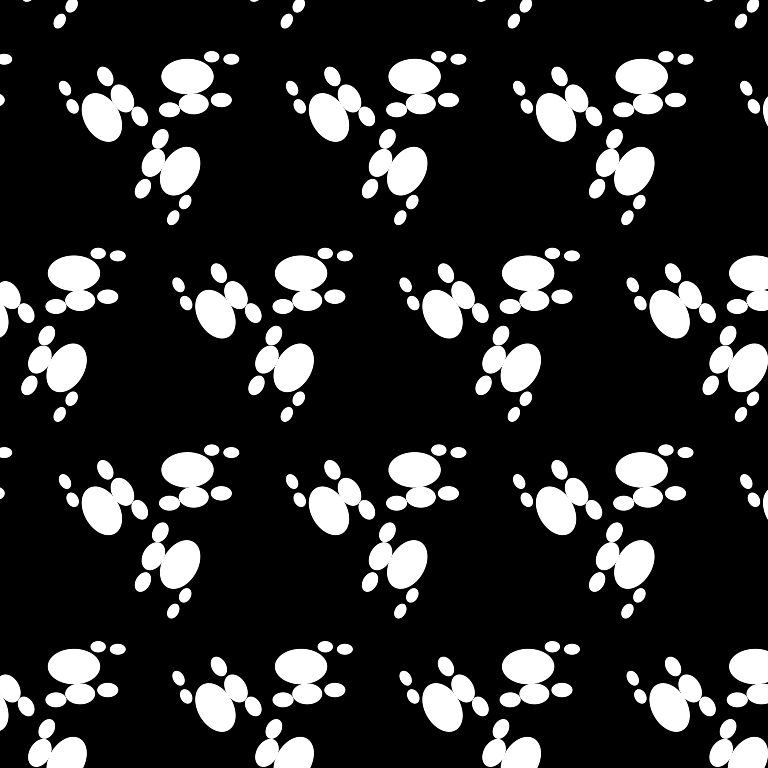
Write a Shadertoy shader that draws this pattern.

```glsl
// White ellipse clusters on black, set on a triangular lattice.
// Each lattice point carries one six-ellipse cluster turned three times
// by 120 degrees; the nearest lattice point is found by folding the plane.

const float CELL_SIDE = 0.2957;              // lattice spacing, in canvas heights
const vec2 LATTICE_ORIGIN = vec2(0.2038, 0.8415);
const vec3 GROUND_COLOR = vec3(0.0);
const vec3 BLOB_COLOR = vec3(1.0);
const int TURNS = 3;
const float TURN_ANGLE = 2.0943951;
const int BLOB_COUNT = 6;

// Centre (xy) and radii (zw) of each ellipse, in lattice spacings
const vec4 BLOBS[BLOB_COUNT] = vec4[BLOB_COUNT](
    vec4(0.1365, 0.1990, 0.1154, 0.0782),
    vec4(0.1638, 0.0788, 0.0661, 0.0462),
    vec4(0.0572, 0.0524, 0.0465, 0.0330),
    vec4(0.2853, 0.0956, 0.0465, 0.0318),
    vec4(0.2431, 0.2862, 0.0339, 0.0251),
    vec4(0.3294, 0.2752, 0.0352, 0.0242)
);

// Offset from the nearest point of a unit triangular lattice
vec2 foldToLattice(vec2 p) {
    vec2 period = vec2(1.0, sqrt(3.0));
    vec2 a = p - period * round(p / period);
    vec2 q = p - 0.5 * period;
    vec2 b = q - period * round(q / period);
    return dot(a, a) < dot(b, b) ? a : b;
}

// Approximate signed distance to an axis-aligned ellipse
float ellipseDistance(vec2 p, vec2 radii) {
    float k = length(p / radii);
    float slope = length(p / (radii * radii));
    return k * (k - 1.0) / max(slope, 1e-4);
}

float clusterDistance(vec2 p) {
    float d = 1.0;
    for (int i = 0; i < BLOB_COUNT; i++) {
        d = min(d, ellipseDistance(p - BLOBS[i].xy, BLOBS[i].zw));
    }
    return d;
}

// Union of the cluster and its turned copies
float motifDistance(vec2 p) {
    float c = cos(TURN_ANGLE), s = sin(TURN_ANGLE);
    mat2 turn = mat2(c, s, -s, c);
    float d = 1.0;
    for (int i = 0; i < TURNS; i++) {
        d = min(d, clusterDistance(p));
        p = turn * p;
    }
    return d;
}

void mainImage(out vec4 fragColor, in vec2 fragCoord) {
    vec2 uv = fragCoord / iResolution.y;
    vec2 p = foldToLattice((uv - LATTICE_ORIGIN) / CELL_SIDE);

    // Edge softened over about one pixel
    float halfPixel = 0.5 / (iResolution.y * CELL_SIDE);
    float coverage = 1.0 - smoothstep(-halfPixel, halfPixel, motifDistance(p));
    fragColor = vec4(mix(GROUND_COLOR, BLOB_COLOR, coverage), 1.0);
}
```
